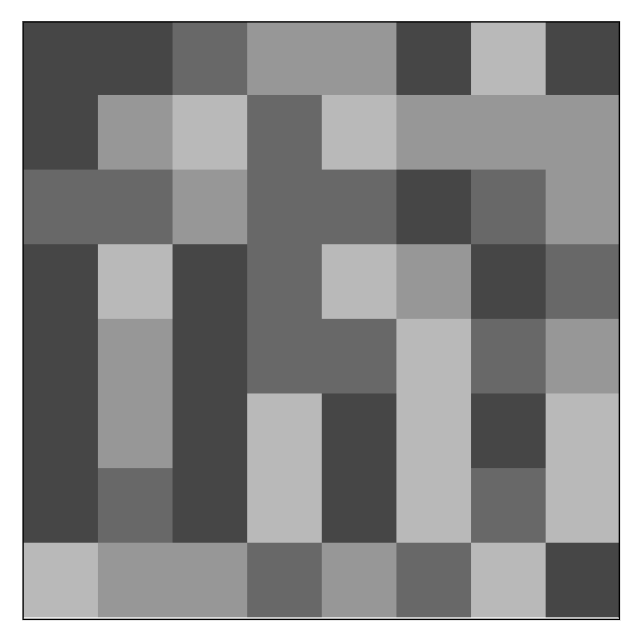
This pattern is drawn by a Shadertoy shader. Its source:

```glsl
// Framed 8 by 8 board of flat grey squares, shuffled at random, on white.
#define CELLS 8
#define CELL_SIZE 0.1166
#define GRID_ORIGIN vec2(0.0364, 0.0354)
#define FRAME_MIN vec2(0.0361, 0.0322)
#define FRAME_MAX vec2(0.9678, 0.9658)
#define LINE_WIDTH 0.0022
#define TONE_ENDS vec3(19.0, 35.0, 49.0)
#define SEED 3.7

const float DARK = 0.273, DIM = 0.408, MID = 0.592, LIGHT = 0.727;

float hash(vec2 cell) {
    return fract(sin(dot(cell + SEED, vec2(12.9898, 78.233))) * 43758.5453);
}

// Rank each cell among all hashes, so every tone gets a fixed share.
float cellTone(vec2 cell) {
    cell = clamp(cell, 0.0, float(CELLS - 1));
    float own = hash(cell), rank = 0.0;
    for (int y = 0; y < CELLS; y++)
        for (int x = 0; x < CELLS; x++)
            rank += hash(vec2(x, y)) < own ? 1.0 : 0.0;
    if (rank < TONE_ENDS.x) return DARK;
    if (rank < TONE_ENDS.y) return DIM;
    return rank < TONE_ENDS.z ? MID : LIGHT;
}

// Blend the four cells around the nearest grid corner across one pixel.
float board(vec2 p, float pixel) {
    vec2 g = (p - GRID_ORIGIN) / CELL_SIZE;
    vec2 corner = floor(g + 0.5);
    vec2 w = clamp((g - corner) * CELL_SIZE / pixel + 0.5, 0.0, 1.0);
    float below = mix(cellTone(corner - 1.0), cellTone(corner - vec2(0, 1)), w.x);
    float above = mix(cellTone(corner - vec2(1, 0)), cellTone(corner), w.x);
    return mix(below, above, w.y);
}

void mainImage(out vec4 fragColor, in vec2 fragCoord) {
    float side = min(iResolution.x, iResolution.y);
    float pixel = 1.0 / side;
    vec2 p = (fragCoord - 0.5 * iResolution.xy) / side + 0.5;

    // Square-cornered distance to the frame, negative inside.
    vec2 q = abs(p - 0.5 * (FRAME_MIN + FRAME_MAX)) - 0.5 * (FRAME_MAX - FRAME_MIN);
    float d = max(q.x, q.y);

    // The board starts a hair above the lower frame line.
    float inside = clamp(0.5 - d / pixel, 0.0, 1.0)
                 * clamp((p.y - GRID_ORIGIN.y) / pixel + 0.5, 0.0, 1.0);
    float grey = mix(1.0, board(p, pixel), inside);

    float line = clamp((0.5 * LINE_WIDTH - abs(d)) / pixel + 0.5, 0.0, 1.0);
    fragColor = vec4(vec3(grey * (1.0 - line)), 1.0);
}
```
